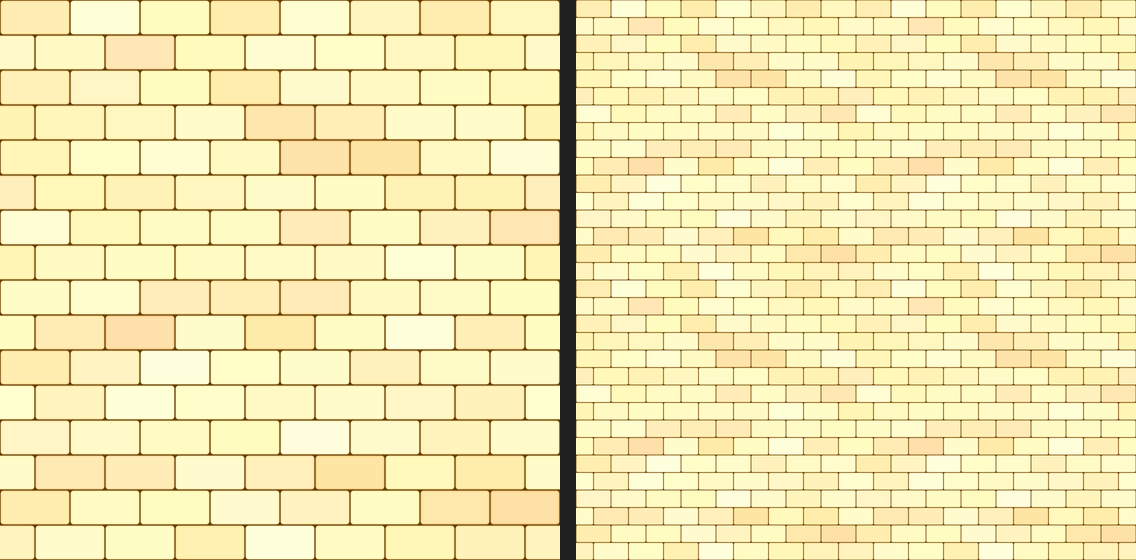
Left: one tile. Right: repeated 2 by 2.
Reproduce this pattern procedurally as a WebGL 1 fragment shader.

```glsl
precision highp float;

uniform vec2 u_resolution;

const vec2 BRICK_COUNT = vec2(8.0, 16.0);
const float JOINT_HALF_WIDTH = 0.00118;
const float CORNER_RADIUS = 0.0055;
const float RIM_WIDTH = 0.0045;
const vec3 JOINT_COLOR = vec3(0.40, 0.23, 0.0);

float hash(vec2 p, float seed) {
    return fract(sin(dot(p, vec2(127.1, 311.7)) + seed * 74.7) * 43758.5453);
}

// Signed distance to a rounded box centred on the origin
float roundedBox(vec2 p, vec2 halfSize, float radius) {
    vec2 q = abs(p) - halfSize + radius;
    return length(max(q, 0.0)) + min(max(q.x, q.y), 0.0) - radius;
}

// Glaze from burnt peach through cream to pale ivory
vec3 glaze(float tone) {
    vec3 color = mix(vec3(0.99, 0.84, 0.62), vec3(1.0, 0.93, 0.70), smoothstep(0.0, 0.33, tone));
    color = mix(color, vec3(1.0, 0.985, 0.77), smoothstep(0.28, 0.62, tone));
    return mix(color, vec3(1.0, 1.0, 0.88), smoothstep(0.6, 1.0, tone));
}

vec3 brickColor(vec2 id) {
    float tone = (hash(id, 1.0) + hash(id, 2.0)) * 0.5;
    float tint = hash(id, 3.0) - 0.5;
    vec3 color = glaze(mix(tone, 1.0, 0.1));
    return clamp(color + vec3(0.0, -0.01, 0.06) * tint, 0.0, 1.0);
}

void main() {
    vec2 uv = gl_FragCoord.xy / u_resolution;
    float pixel = 1.0 / min(u_resolution.x, u_resolution.y);

    // Running bond: every other course shifts by half a brick
    vec2 grid = uv * BRICK_COUNT;
    grid.x += 0.5 * (1.0 - mod(floor(grid.y), 2.0));
    vec2 id = mod(floor(grid), BRICK_COUNT);
    vec2 local = (fract(grid) - 0.5) / BRICK_COUNT;

    vec2 halfSize = 0.5 / BRICK_COUNT - JOINT_HALF_WIDTH;
    float edge = roundedBox(local, halfSize, CORNER_RADIUS);

    // Faint warm rim, stronger on darker bricks
    vec3 color = brickColor(id);
    float rim = smoothstep(-RIM_WIDTH, 0.0, edge);
    float warmth = 1.0 - color.g;
    color -= vec3(0.0, 0.01 + 0.35 * warmth, 0.04 + 0.5 * warmth) * rim;

    // Dark joint with box-filtered edges
    float joint = clamp(edge / pixel + 0.5, 0.0, 1.0);
    gl_FragColor = vec4(mix(color, JOINT_COLOR, joint), 1.0);
}
```
